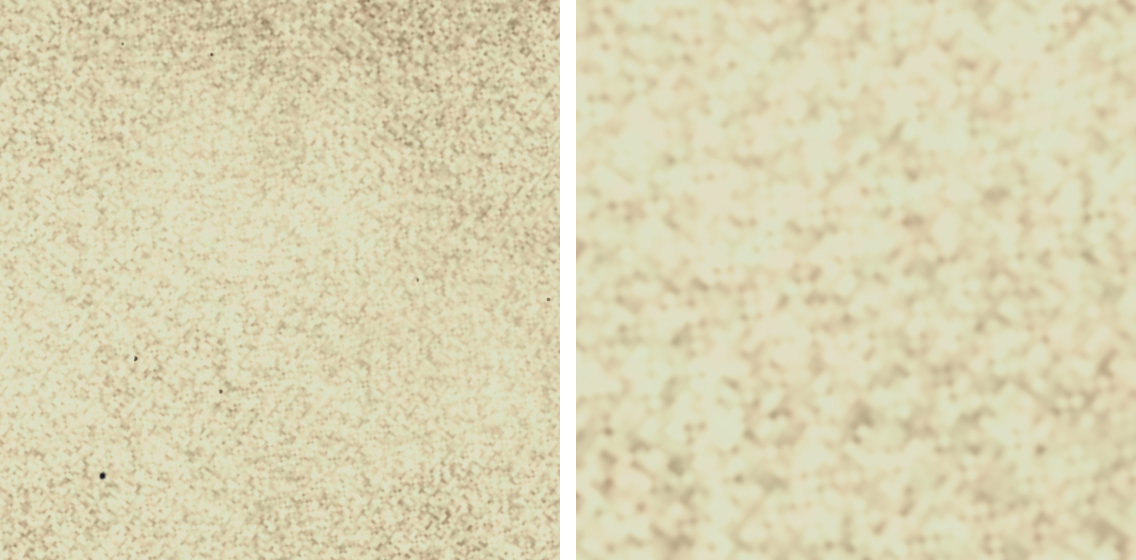
Left: the whole. Right: its middle third, enlarged.
This texture is drawn by a WebGL 1 fragment shader. Its source:

```glsl
precision highp float;
// Aged cream paper: fine mottled grain, soft brown stains and a few dark specks.
uniform vec2 u_resolution;

float hash(vec2 p) {
  return fract(sin(dot(p, vec2(127.1, 311.7))) * 43758.5453);
}

// Value noise centred on zero
float noise(vec2 p) {
  vec2 i = floor(p), f = fract(p);
  f = f * f * (3.0 - 2.0 * f);
  float low = mix(hash(i), hash(i + vec2(1.0, 0.0)), f.x);
  float high = mix(hash(i + vec2(0.0, 1.0)), hash(i + vec2(1.0, 1.0)), f.x);
  return mix(low, high, f.y) - 0.5;
}

// Octaves of noise, each turned to hide the lattice
float clouds(vec2 p) {
  float sum = 0.0, amp = 1.0;
  for (int i = 0; i < 5; i++) {
    sum += amp * noise(p);
    p = mat2(1.6, 1.2, -1.2, 1.6) * p + 7.3;
    amp *= 0.65;
  }
  return sum;
}

// Paper colour from lightest to darkest; depth is roughly a normal deviate
vec3 paperColor(float depth) {
  vec3 c = mix(vec3(0.875, 0.875, 0.77), vec3(0.872, 0.858, 0.72), clamp((depth + 1.6) / 0.95, 0.0, 1.0));
  c = mix(c, vec3(0.857, 0.82, 0.68), clamp((depth + 0.65) / 0.85, 0.0, 1.0));
  c = mix(c, vec3(0.815, 0.765, 0.632), clamp((depth - 0.2) / 0.85, 0.0, 1.0));
  c = mix(c, vec3(0.74, 0.68, 0.55), clamp((depth - 1.05) / 1.0, 0.0, 1.0));
  return mix(c, vec3(0.55, 0.48, 0.36), clamp((depth - 2.05) / 2.0, 0.0, 1.0));
}

void main() {
  vec2 p = gl_FragCoord.xy / u_resolution.y;
  mat2 turn = mat2(0.8, 0.6, -0.6, 0.8);

  // Grain, stronger in some regions than in others
  float grain = 3.3 * noise(turn * p * 165.0) + 2.2 * noise(p * 105.0 + 31.0);
  grain *= 1.0 + 0.6 * noise(p * 2.5 + 60.0);

  // Broad stains, heavier along the top
  float stain = 1.15 * clouds(p * 3.5 + 12.0);
  stain += 0.9 * smoothstep(0.7, 1.05, p.y) - 0.12;

  vec3 color = paperColor(grain + stain);

  // Faint drift between pinkish and greenish cream
  color += vec3(0.012, -0.008, -0.004) * 2.0 * noise(turn * p * 70.0 + 5.0);

  // Scattered specks: one large and nearly black, the rest small and brown
  for (int i = 0; i < 7; i++) {
    float k = float(i);
    vec2 center = vec2(hash(vec2(k, 3.7)), hash(vec2(k, 9.2)));
    vec2 d = (p - center) * vec2(1.0, 0.85);
    float radius = 0.0035 + 0.003 * exp(-2.0 * k);
    float wobble = 0.002 * noise(p * 200.0 + k);
    float cover = 1.0 - smoothstep(radius * 0.35, radius * 1.2, length(d) + wobble);
    vec3 ink = mix(vec3(0.32, 0.25, 0.18), vec3(0.07, 0.05, 0.1), exp(-2.0 * k));
    color = mix(color, ink, cover * (0.95 - 0.08 * k));
  }

  gl_FragColor = vec4(color, 1.0);
}
```
